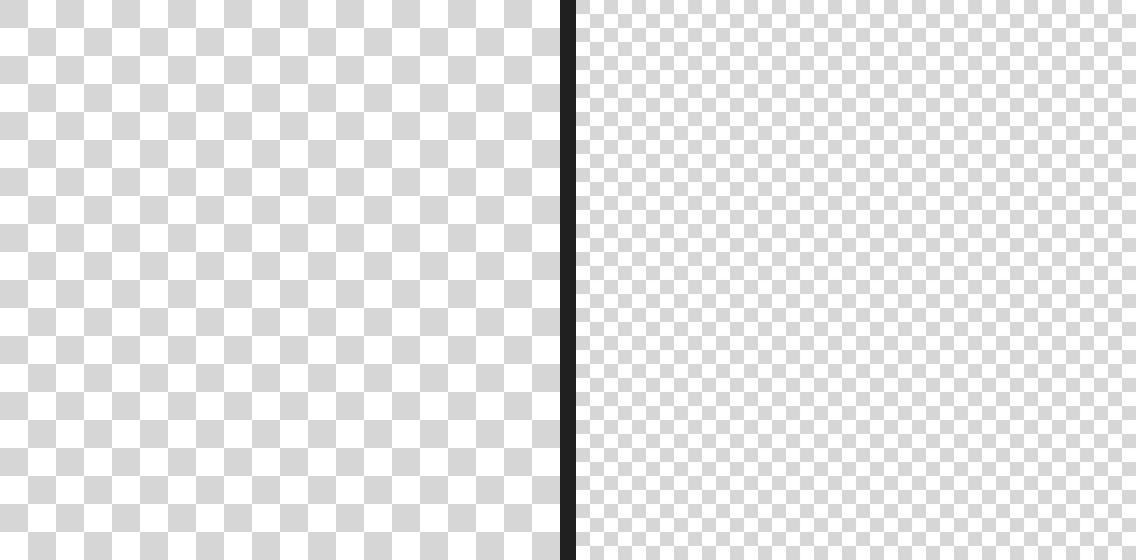
Left: one tile. Right: repeated 2 by 2.
Write a Shadertoy shader that draws this pattern.

```glsl
#define CELLS 20.0              // squares per side, even so that it tiles
#define LIGHT vec3(1.0)
#define DARK vec3(0.84)
#define EDGE_PIXELS 1.0         // width of the smoothed edge

// Square wave per axis: +1 in even cells, -1 in odd ones, with soft steps
vec2 squareWave(vec2 cell, vec2 edgeWidth) {
    vec2 edgeDistance = 0.5 - abs(mod(cell + 0.5, 2.0) - 1.0);
    return clamp(2.0 * edgeDistance / edgeWidth, -1.0, 1.0);
}

void mainImage(out vec4 fragColor, in vec2 fragCoord) {
    vec2 cell = CELLS * fragCoord / iResolution.xy;
    vec2 edgeWidth = EDGE_PIXELS * CELLS / iResolution.xy;

    // The product of both waves alternates the squares; lower left is light
    vec2 wave = squareWave(cell, edgeWidth);
    float lightness = 0.5 + 0.5 * wave.x * wave.y;

    fragColor = vec4(mix(DARK, LIGHT, lightness), 1.0);
}
```
